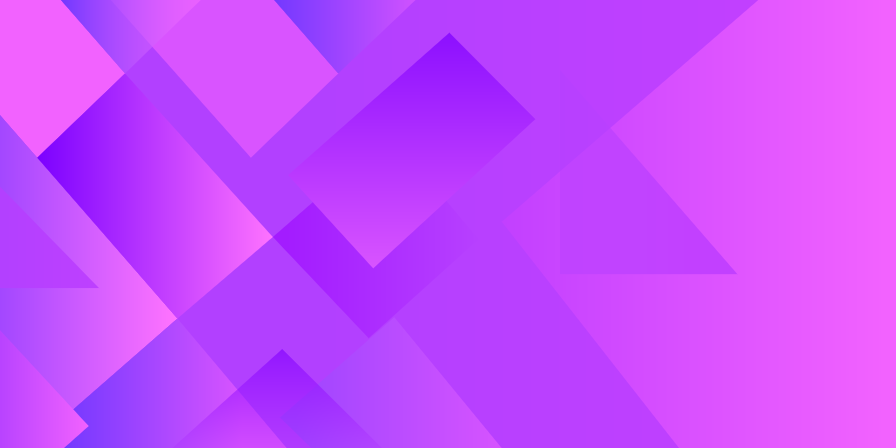
Reproduce this background procedurally as a WebGL 1 fragment shader.

```glsl
precision highp float;
uniform vec2 u_resolution;

#define INDIGO vec3(0.48, 0.00, 1.0)
#define DEEP   vec3(0.55, 0.06, 1.0)
#define GRAPE  vec3(0.64, 0.11, 1.0)
#define BLUE   vec3(0.45, 0.22, 1.0)
#define IRIS   vec3(0.62, 0.27, 1.0)
#define VIOLET vec3(0.70, 0.25, 1.0)
#define PURPLE vec3(0.76, 0.25, 1.0)
#define ORCHID vec3(0.85, 0.33, 1.0)
#define PINK   vec3(0.95, 0.385, 1.0)
#define ROSE   vec3(1.00, 0.45, 1.0)

// Position along a gradient, 0 at start and 1 at end
float ramp(float x, float start, float end) {
  return clamp((x - start) / (end - start), 0.0, 1.0);
}

// Signed distance to the line a-b, positive on its left
float side(vec2 p, vec2 a, vec2 b) {
  return dot(p - a, normalize(vec2(a.y - b.y, b.x - a.x)));
}

// Smooth coverage of a convex quad with either winding
float quad(vec2 p, vec2 a, vec2 b, vec2 c, vec2 d) {
  vec2 e = c - a, f = d - b;
  float winding = sign(e.x * f.y - e.y * f.x);
  float inner = min(min(winding * side(p, a, b), winding * side(p, b, c)),
                    min(winding * side(p, c, d), winding * side(p, d, a)));
  return clamp(inner * u_resolution.y / 100.0 + 0.5, 0.0, 1.0);
}

// Lay a gradient over the colour below
void paint(inout vec3 col, float mask, float t, vec4 from, vec4 to) {
  vec4 ink = mix(from, to, t);
  col = mix(col, ink.rgb, ink.a * mask);
}

void paint(inout vec3 col, float mask, float t, vec3 from, vec3 to) {
  paint(col, mask, t, vec4(from, 1.0), vec4(to, 1.0));
}

void main() {
  // One unit is a hundredth of the canvas height
  vec2 p = 100.0 * gl_FragCoord.xy / u_resolution.y;
  float m;

  // Pink field on the right, violet field on the left
  vec3 col = mix(PURPLE, PINK, ramp(p.x, 112.0, 198.0));
  m = max(quad(p, vec2(192.4, 120), vec2(42, -10), vec2(-20, -10), vec2(-20, 120)),
          quad(p, vec2(112, 50.5), vec2(159.4, -10), vec2(-20, -10), vec2(-20, 50.5)));
  paint(col, m, ramp(p.x, 75.0, 170.0), VIOLET, PURPLE);

  // Triangle on the right
  m = quad(p, vec2(125, 84.4), vec2(164.6, 38.8), vec2(125, 38.8), vec2(125, 60));
  paint(col, m, ramp(p.x, 125.0, 155.0), vec4(VIOLET, 0.4), vec4(PURPLE, 1.0));

  // Upper left blocks
  m = quad(p, vec2(27.9, 83.6), vec2(8.3, 64.8), vec2(-15.6, 92.2), vec2(5.2, 109.6));
  paint(col, m, 0.0, PINK, PINK);
  m = quad(p, vec2(56, 64.8), vec2(75.5, 83.6), vec2(52.2, 110.3), vec2(15.3, 110.6));
  paint(col, m, 0.0, ORCHID, ORCHID);
  m = quad(p, vec2(5.2, 109.6), vec2(27.9, 83.6), vec2(54.8, 109.7), vec2(30, 120));
  paint(col, m, ramp(p.x, 14.0, 44.0), vec4(BLUE, 1.0), vec4(ROSE, 0.4));
  m = quad(p, vec2(52.2, 110.3), vec2(75.5, 83.6), vec2(104, 110.7), vec2(80, 120));
  paint(col, m, ramp(p.x, 61.0, 96.0), BLUE, ORCHID);

  // Left band and its triangle
  m = quad(p, vec2(39.6, 28.9), vec2(-10, 85.8), vec2(-40, 40), vec2(-5, -10));
  paint(col, m, ramp(p.x, -2.0, 39.0), IRIS, ROSE);
  m = quad(p, vec2(22.1, 35.7), vec2(-10, 68.6), vec2(-20, 60), vec2(-20, 35.7));
  paint(col, m, ramp(p.x, 0.0, 30.0), VIOLET, PURPLE);

  // Lower left band and corner
  m = quad(p, vec2(39.6, 28.9), vec2(72.4, -10), vec2(30, -20), vec2(-5, -10));
  paint(col, m, ramp(p.x, 14.0, 54.0), BLUE, ORCHID);
  m = quad(p, vec2(19.8, 4.9), vec2(-10, 37.1), vec2(-30, 0), vec2(8, -5.6));
  paint(col, m, ramp(p.x, -2.0, 20.0), VIOLET, PINK);

  // Bright square
  m = quad(p, vec2(27.9, 83.6), vec2(60.9, 47.1), vec2(39.6, 28.9), vec2(8.3, 64.8));
  paint(col, m, ramp(p.x, 8.0, 61.0), INDIGO, ROSE);

  // Lower centre band and dark peak
  m = quad(p, vec2(88, 29.2), vec2(120.2, -10), vec2(90, -20), vec2(62.5, 6.8));
  paint(col, m, ramp(p.x, 66.0, 114.0), IRIS, ORCHID);
  m = quad(p, vec2(63, 22.1), vec2(95, -9.7), vec2(60, -30), vec2(27.4, -10));
  paint(col, m, ramp(p.y, 22.0, 0.0), vec4(DEEP, 0.85), vec4(GRAPE, 0.15));

  // Central dark square and the rectangle over it
  m = quad(p, vec2(87.2, 70), vec2(106.8, 46.6), vec2(82.3, 24.5), vec2(60.9, 47.1));
  paint(col, m, ramp(p.x, 64.0, 107.0), GRAPE, mix(VIOLET, PURPLE, 0.3));
  m = quad(p, vec2(100.3, 92.7), vec2(119.5, 73.4), vec2(83.3, 40.1), vec2(64.3, 60.9));
  paint(col, m, ramp(p.y, 92.7, 40.0), DEEP, ORCHID);

  gl_FragColor = vec4(col, 1.0);
}
```
